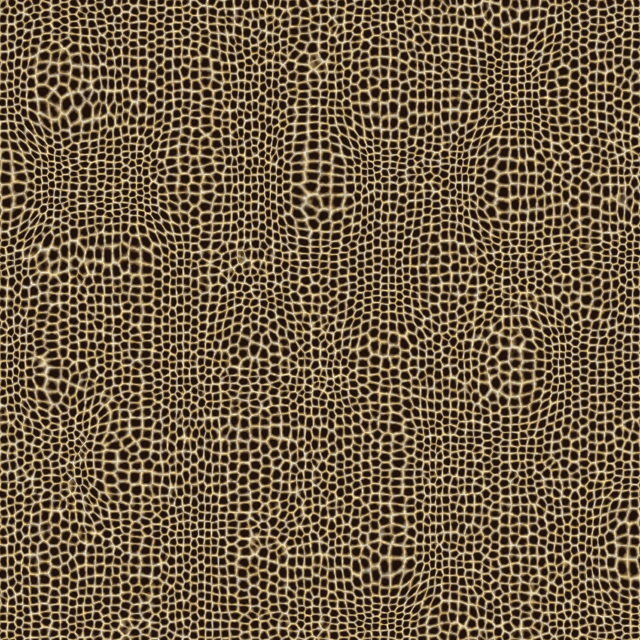
Reproduce this texture procedurally as a WebGL 2 fragment shader.

```glsl
#version 300 es
precision highp float;
// Draws a pale open-weave mesh with irregular columns of dark holes.

uniform vec2 u_resolution;
out vec4 fragColor;

const vec2 SWELL_FREQ = vec2(10.0, 7.0);  // patches of wide and tight weave
const vec2 HOLE_COUNT = vec2(74.0, 69.0); // mean holes across the canvas

float hash(vec2 p) {
    return fract(sin(dot(p, vec2(127.1, 311.7))) * 43758.5453);
}

vec2 hash2(vec2 p) {
    return vec2(hash(p), hash(p + 57.3));
}

float valueNoise(vec2 p) {
    vec2 i = floor(p);
    vec2 f = fract(p);
    vec2 s = f * f * f * (f * (f * 6.0 - 15.0) + 10.0);
    float bottom = mix(hash(i), hash(i + vec2(1.0, 0.0)), s.x);
    float top = mix(hash(i + vec2(0.0, 1.0)), hash(i + 1.0), s.x);
    return mix(bottom, top, s.y);
}

vec2 noiseGradient(vec2 p) {
    vec2 e = vec2(0.15, 0.0);
    return vec2(valueNoise(p + e.xy) - valueNoise(p - e.xy),
                valueNoise(p + e.yx) - valueNoise(p - e.yx)) / (2.0 * e.x);
}

// Stretches and squeezes the weave, so that holes grow and shrink in patches.
vec2 swell(vec2 p, float amount) {
    vec2 q = p * SWELL_FREQ;
    return (q + amount * noiseGradient(q)) / SWELL_FREQ;
}

// High inside a hole, low on the threads; every column has its own offset.
float holeDepth(vec2 p, float disorder) {
    float nearest = 8.0;
    float second = 8.0;
    float column = floor(p.x);
    for (int i = -1; i <= 1; i++) {
        float c = column + float(i);
        float offset = 0.6 * hash(vec2(c, 9.2));
        float row = floor(p.y - offset);
        for (int j = -1; j <= 1; j++) {
            vec2 cell = vec2(c, row + float(j));
            vec2 jitter = (hash2(cell) - 0.5) * vec2(0.75, 1.0) * disorder;
            vec2 center = cell + vec2(0.5, 0.5 + offset) + jitter;
            float d = distance(p, center);
            second = min(second, max(nearest, d));
            nearest = min(nearest, d);
        }
    }
    return second - 1.4 * nearest;
}

// Colour ramp from the bottom of a hole (0) to the top of a thread (5).
vec3 threadColor(float height) {
    vec3 ramp[6] = vec3[6](
        vec3(0.12, 0.065, 0.045), vec3(0.27, 0.19, 0.11),
        vec3(0.45, 0.36, 0.24), vec3(0.64, 0.56, 0.41),
        vec3(0.80, 0.73, 0.58), vec3(0.92, 0.88, 0.72));
    float h = clamp(height, 0.0, 4.999);
    int k = int(h);
    return mix(ramp[k], ramp[k + 1], fract(h));
}

void main() {
    vec2 uv = gl_FragCoord.xy / u_resolution.y;

    // Mesh of holes
    float disorder = mix(0.3, 0.8, valueNoise(uv * 12.0 + 31.0));
    vec2 weave = swell(uv, 0.12) * HOLE_COUNT;
    float depth = holeDepth(weave, disorder);

    // Fibre roughness on the height
    float fibre = valueNoise(uv * 210.0) - 0.5;
    float height = (0.38 - depth) / 0.14 + 1.3 * fibre;
    vec3 color = threadColor(height);

    // Yellow and reddish flecks, fine grain
    float tint = valueNoise(uv * 170.0 + 83.0) - 0.5;
    float grain = valueNoise(uv * 330.0 + 17.0) - 0.5;
    color += vec3(0.05, 0.0, -0.14) * tint * smoothstep(0.0, 3.0, height);
    color *= 1.0 + 0.14 * grain;

    fragColor = vec4(clamp(color, 0.0, 1.0), 1.0);
}
```
